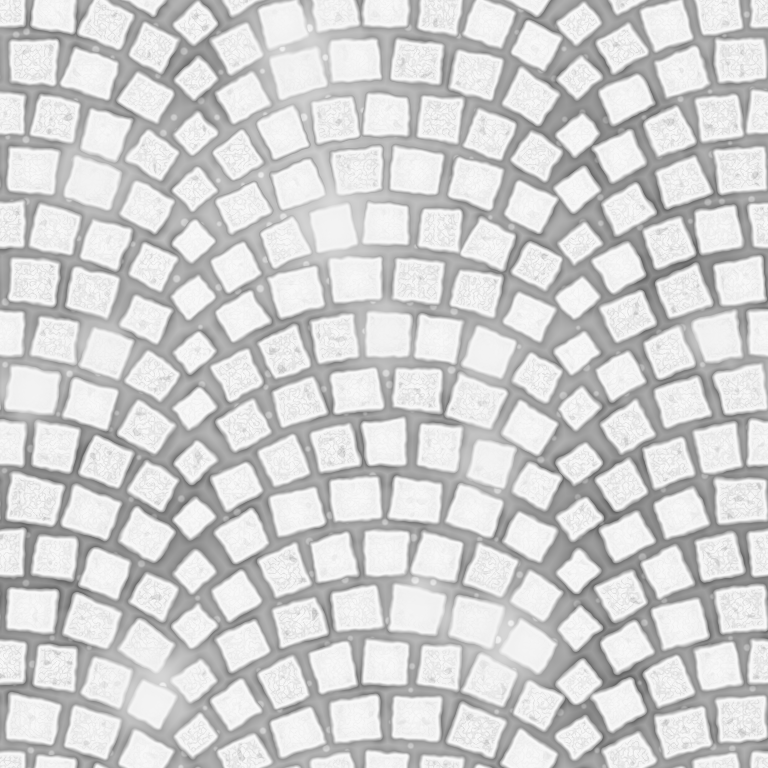
Give the GLSL for this texture map, as a WebGL 2 fragment shader.

```glsl
#version 300 es
precision highp float;
// Cobblestone paving laid in overlapping arcs, as a grey height and cavity map.
uniform vec2 u_resolution;
out vec4 fragColor;

vec2 hash2(vec2 p) {
  vec3 q = fract(vec3(p.xyx) * vec3(0.1031, 0.1030, 0.0973));
  q += dot(q, q.yzx + 33.33);
  return fract((q.xx + q.yz) * q.zy);
}

float gradientNoise(vec2 p) {
  vec2 i = floor(p), f = fract(p), u = f * f * f * (f * (f * 6.0 - 15.0) + 10.0);
  vec2 o = vec2(0.0, 1.0);
  float a = dot(hash2(i) * 2.0 - 1.0, f);
  float b = dot(hash2(i + o.yx) * 2.0 - 1.0, f - o.yx);
  float c = dot(hash2(i + o.xy) * 2.0 - 1.0, f - o.xy);
  float d = dot(hash2(i + 1.0) * 2.0 - 1.0, f - 1.0);
  return mix(mix(a, b, u.x), mix(c, d, u.x), u.y);
}

float roundBox(vec2 p, vec2 halfSize, float r) {
  vec2 q = abs(p) - halfSize + r;
  return length(max(q, 0.0)) + min(max(q.x, q.y), 0.0) - r;
}

// Soft spot that wraps around the 14 x 14 tile; spot = centre, radius
float softSpot(vec2 p, vec3 spot) {
  vec2 e = p - spot.xy;
  e -= 14.0 * round(e / 14.0);
  return exp(-dot(e, e) / (spot.z * spot.z));
}

// Nearest stone: x = signed distance, yz = random pair, w = distance from its centre
vec4 nearestStone(vec2 p) {
  vec4 best = vec4(9.0, 0.0, 0.0, 0.0);
  float ragged = 0.05 * gradientNoise(p * 3.1) + 0.025 * gradientNoise(p * 7.0);
  for (int i = 0; i < 15; i++) {
    // Seven stones in the odd arcs, eight in the even arcs
    bool odd = i < 7;
    float angle = odd ? (float(i) - 3.5) * 0.2103 : (float(i) - 11.0) * 0.184;
    vec2 centre = vec2(0.054 + 5.213 * sin(angle),
                       (odd ? 1.085 : 0.085) + 5.213 * (1.0 - cos(angle)));
    vec2 cell = round((p - centre) / vec2(7.0, 2.0));
    vec2 id = mod(cell, vec2(2.0, 7.0)) * vec2(31.0, 13.0) + float(i) * 5.7;
    vec2 r = hash2(id + 3.0), s = hash2(id + 71.0) - 0.5;
    vec2 d = p - centre - cell * vec2(7.0, 2.0) - (r - 0.5) * 0.05;
    float turn = angle * 0.95 + s.x * 0.16;
    vec2 q = vec2(d.x * cos(turn) + d.y * sin(turn), d.y * cos(turn) - d.x * sin(turn));
    q *= 1.0 + vec2(s.y, s.x) * 0.32 * q.yx;
    float shrink = pow(abs(angle) / 0.736, 3.0);
    vec2 halfSize = mix(odd ? vec2(0.475, 0.415) : vec2(0.42, 0.425), vec2(0.355, 0.30), shrink);
    halfSize *= 1.0 + s * 0.09;
    float dist = roundBox(q, halfSize, 0.085) + ragged;
    if (dist < best.x) best = vec4(dist, r, length(q));
  }
  return best;
}

// Loose grit in the joints
float gritMask(vec2 p, float pixel) {
  vec2 g = p * 2.6, cell = floor(g);
  vec2 r = hash2(cell + 9.0), k = hash2(cell + 47.0);
  float radius = mix(0.07, 0.16, k.x);
  float d = length(g - cell - mix(vec2(0.2), vec2(0.8), r)) - radius;
  return step(0.58, k.y) * smoothstep(0.04 + pixel * 2.6, -0.04, d);
}

void main() {
  // Tile units: fourteen arcs from top to bottom, y pointing down
  vec2 uv = gl_FragCoord.xy / u_resolution;
  vec2 p = vec2(uv.x, 1.0 - uv.y) * 14.0;
  float pixel = 14.0 / u_resolution.y;

  // Sand drifts that bury stones, and deep joints that hold shade
  vec3 drifts[12] = vec3[12](
    vec3(1.86, 6.38, 0.50), vec3(0.55, 7.10, 0.60), vec3(7.00, 6.10, 0.55),
    vec3(6.10, 4.10, 0.75), vec3(8.88, 8.40, 0.60), vec3(8.88, 6.47, 0.50),
    vec3(7.70, 11.0, 0.55), vec3(9.20, 11.7, 0.85), vec3(2.70, 12.5, 0.80),
    vec3(5.45, 1.00, 0.90), vec3(1.70, 3.20, 0.65), vec3(13.0, 6.15, 0.50));
  vec3 hollows[8] = vec3[8](
    vec3(10.7, 2.5, 1.3), vec3(3.8, 1.3, 1.0), vec3(0.2, 10.3, 1.6), vec3(11.2, 9.4, 1.5),
    vec3(12.3, 5.0, 1.4), vec3(3.2, 9.6, 1.1), vec3(10.9, 12.6, 1.3), vec3(1.0, 8.1, 0.8));
  float sand = 0.0, shade = 0.0;
  for (int i = 0; i < 12; i++) sand += softSpot(p, drifts[i]);
  for (int i = 0; i < 8; i++) shade += softSpot(p, hollows[i]);
  sand = clamp(sand * (1.0 + 0.7 * gradientNoise(p * 1.9)), 0.0, 1.0);
  float airy = softSpot(p, vec3(5.8, 3.0, 2.3));

  vec4 stone = nearestStone(p);
  float d = stone.x;

  // Joints: cloudy floor, contact shadow, grit
  float cloud = gradientNoise(p * 1.25 + 4.0) + 0.4 * gradientNoise(p * 3.0);
  float joint = 0.735 - 0.12 * min(shade, 1.0) + 0.10 * airy + 0.10 * cloud;
  float contact = exp(-max(d, 0.0) / 0.10);
  joint -= contact * (0.13 + 0.20 * smoothstep(-0.1, 0.35, cloud)) * (1.0 - 0.35 * airy);
  joint = mix(max(joint, 0.40), 0.86, sand * 0.9);
  joint = mix(joint, joint + 0.13, gritMask(p, pixel));

  // Stone face: fine engraved grain, a few pits, pale worn crown
  float rough = mix(0.3, 1.0, smoothstep(0.2, 0.7, stone.y)) * (1.0 - 0.8 * sand);
  float grain = smoothstep(0.20, 0.0, abs(gradientNoise(p * 11.0)));
  float fine = gradientNoise(p * 19.0);
  float pits = smoothstep(0.22, 0.42, gradientNoise(p * 5.5 + stone.z * 40.0));
  float inside = smoothstep(-0.07, -0.14, d);
  float face = 0.975 - inside * rough * (0.065 * grain + 0.09 * abs(fine) + 0.10 * pits);
  face -= inside * 0.025 * smoothstep(0.1, 0.4, stone.w);
  face = mix(face, 0.94, sand * 0.6);

  // Grey rim where the face rolls down into the joint
  float rim = smoothstep(-0.075, 0.005, d) * (1.0 - 0.75 * sand);
  face = mix(face, 0.60, rim);
  float cover = smoothstep(pixel * 0.7, -pixel * 0.7, d);
  fragColor = vec4(vec3(clamp(mix(joint, face, cover), 0.0, 1.0)), 1.0);
}
```
